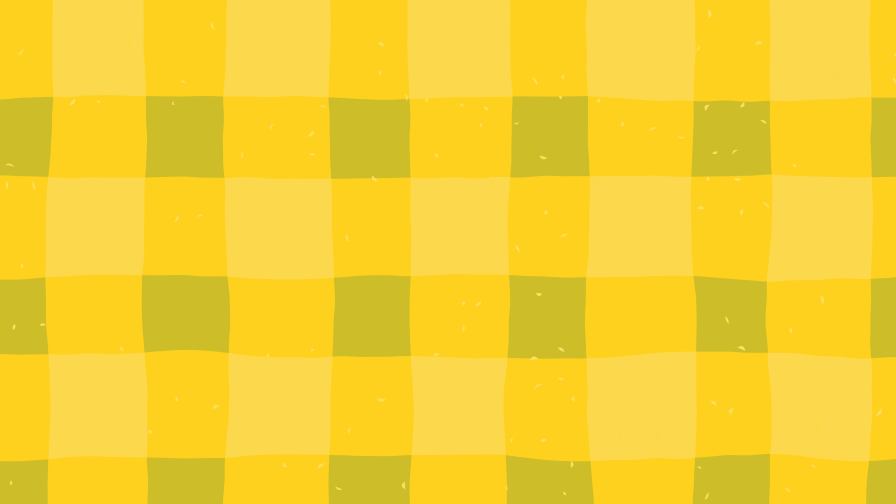
Write a WebGL 2 fragment shader that draws this pattern.

```glsl
#version 300 es
precision highp float;
// Hand-cut yellow gingham: two sets of wavy bands cross, giving pale squares,
// olive squares and sunny yellow where only one set passes.
// Small curved flecks are scattered over the cloth in uneven clusters.

uniform vec2 u_resolution;
out vec4 fragColor;

// Lengths are fractions of the canvas height.
const float PERIOD = 0.359;
const float BAND_HALF = 0.080;
const float BAND_START = 0.014;
const float FLECK_CELL = 0.055;

const vec3 SUN = vec3(1.0, 0.82, 0.12);
const vec3 PALE = vec3(0.99, 0.85, 0.30);
const vec3 OLIVE = vec3(0.80, 0.74, 0.16);
const vec3 CREAM = vec3(0.99, 0.87, 0.38);
const vec3 FAINT = vec3(1.0, 0.84, 0.25);

// Integer hash: two independent values in 0..1
vec2 hash2(vec2 cell, int seed) {
    uvec2 v = uvec2(ivec2(cell) + ivec2(seed * 57, seed * 131));
    v = v * 1664525u + 1013904223u;
    v.x += v.y * 1664525u;
    v.y += v.x * 1664525u;
    v ^= v >> 16u;
    v.x += v.y * 1664525u;
    v.y += v.x * 1664525u;
    v ^= v >> 16u;
    return vec2(v & 65535u) / 65535.0;
}

// Smooth noise along a line, -1..1
float lineNoise(float x, float line, int seed) {
    float i = floor(x);
    float a = hash2(vec2(i, line), seed).x;
    float b = hash2(vec2(i + 1.0, line), seed).x;
    return mix(a, b, smoothstep(0.0, 1.0, x - i)) * 2.0 - 1.0;
}

// Sideways drift of one cut edge
float wobble(float along, float line, int seed) {
    float shift = hash2(vec2(line, 9.0), seed).y - 0.5;
    return 0.008 * shift
         + 0.009 * lineNoise(along / 0.19, line, seed)
         + 0.0015 * lineNoise(along / 0.045, line, seed + 1);
}

// Coverage of the narrow bands; each side wobbles on its own
float bands(float across, float along, int seed, float px) {
    float c = across - BAND_START;
    float k = round(c / PERIOD);
    float d = c - k * PERIOD;
    float low = -BAND_HALF + wobble(along, 2.0 * k, seed);
    float high = BAND_HALF + wobble(along, 2.0 * k + 1.0, seed);
    return smoothstep(-0.7 * px, 0.7 * px, min(d - low, high - d));
}

// Coverage of a bent sliver that tapers to both ends
float sliver(vec2 p, float angle, vec2 halfSize, float bend, float px) {
    float c = cos(angle);
    float s = sin(angle);
    p = mat2(c, -s, s, c) * p;
    float t = p.x * p.x / (halfSize.x * halfSize.x);
    float d = abs(p.y + bend * t) - halfSize.y * (1.0 - t);
    return 1.0 - smoothstep(-0.7 * px, 0.7 * px, d);
}

// At most one fleck per cell, with density varying in patches
float flecks(vec2 p, float px) {
    vec2 cell = floor(p / FLECK_CELL);
    vec2 local = p - (cell + 0.5) * FLECK_CELL;
    float density = mix(0.06, 0.44, hash2(floor(cell / 3.0), 21).x);
    vec2 pick = hash2(cell, 22);
    vec2 offset = (hash2(cell, 23) - 0.5) * FLECK_CELL * 0.6;
    vec2 form = hash2(cell, 24);
    vec2 halfSize = vec2(mix(0.004, 0.009, form.x), mix(0.0016, 0.0032, form.y));
    float bend = (form.y - 0.5) * 0.007;
    return step(pick.x, density)
         * sliver(local - offset, pick.y * 6.2832, halfSize, bend, px);
}

void main() {
    float px = 1.0 / u_resolution.y;
    vec2 p = gl_FragCoord.xy * px;

    // Crossing bands
    float columns = bands(p.x, p.y, 3, px);
    float rows = bands(p.y, p.x, 7, px);
    float pale = (1.0 - columns) * (1.0 - rows);
    vec3 color = mix(SUN, PALE, pale);
    color = mix(color, OLIVE, columns * rows);

    // Flecks fade to a soft yellow on the pale squares
    color = mix(color, mix(CREAM, FAINT, pale), flecks(p, px));
    fragColor = vec4(color, 1.0);
}
```
